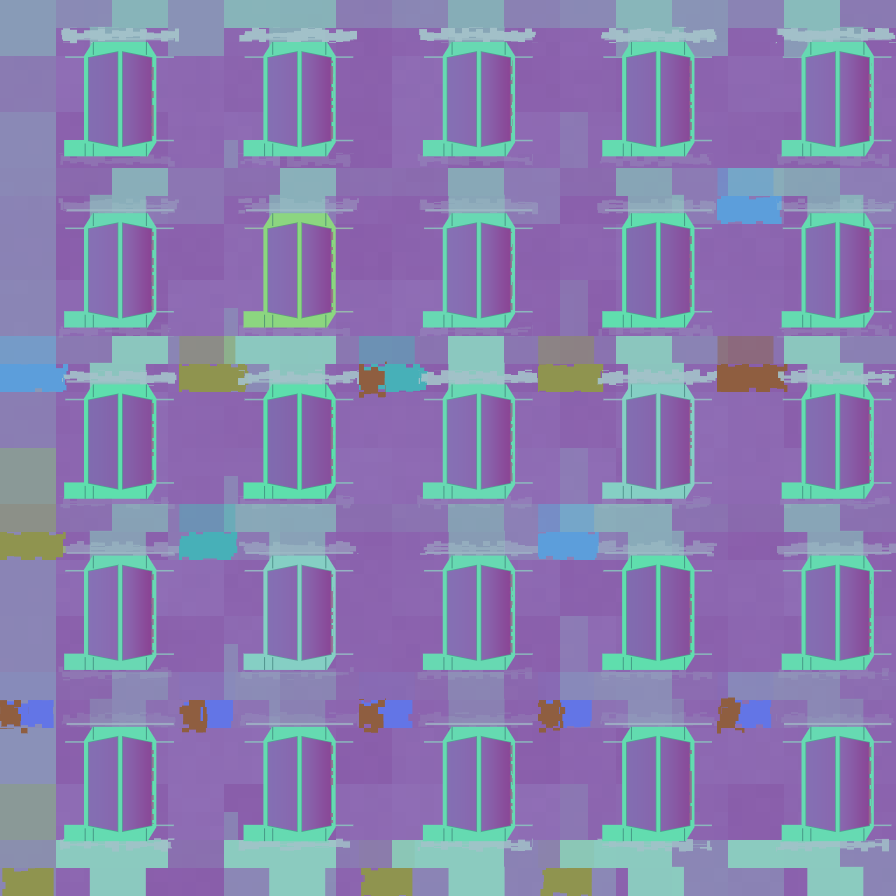
Write a Shadertoy shader that draws this texture map.

```glsl
const float GRID = 768.0;                 // design units across the canvas
const vec2 PITCH = vec2(153.75, 146.75);  // spacing of windows
const vec2 FIRST = vec2(103.0, 36.0);     // top centre of the first window
const float BAND = 144.0;                 // spacing of the blocky bands
const float BLOCK = 48.0;
const float GAP_CENTRE = 24.0;

const vec3 PURPLE = vec3(0.55, 0.40, 0.69);
const vec3 SLATE = vec3(0.54, 0.57, 0.72);
const vec3 TEAL = vec3(0.52, 0.73, 0.72);
const vec3 MINT = vec3(0.55, 0.83, 0.76);
const vec3 PALE = vec3(0.64, 0.76, 0.79);
const vec3 SAGE = vec3(0.54, 0.61, 0.57);
const vec3 GREEN = vec3(0.39, 0.86, 0.69);
const vec3 LIME = vec3(0.55, 0.84, 0.50);
const vec3 ICE = vec3(0.52, 0.81, 0.77);
const vec3 PANE = vec3(0.53, 0.40, 0.68);
const vec3 MAGENTA = vec3(0.54, 0.25, 0.57);
const vec3 SEAM = vec3(0.20, 0.45, 0.43);

// Accent paints: blue, cyan, olive, brown, indigo
const vec3 PAINT[5] = vec3[5](vec3(0.36, 0.62, 0.86), vec3(0.28, 0.69, 0.72),
    vec3(0.56, 0.58, 0.31), vec3(0.56, 0.37, 0.25), vec3(0.39, 0.46, 0.90));
// Paint number for each gap (five per band); zero leaves it bare
const int ACCENT[30] = int[30](0,0,0,0,0, 0,0,0,0,1, 1,3,2,3,4,
                               3,2,0,1,0, 5,5,5,5,5, 3,0,3,3,0);
const float CAP[6] = float[6](0.75, 0.70, 0.90, 0.65, 0.30, 0.95);
const float GAP_TINT[6] = float[6](0.85, 0.30, 0.65, 0.35, 0.15, 0.55);
const float STRIP[5] = float[5](0.95, 0.30, 0.90, 0.45, 0.15);

float hash(vec2 p) {
    vec3 q = fract(p.xyx * 0.1031);
    q += dot(q, q.yzx + 33.33);
    return fract((q.x + q.y) * q.z);
}

float cover(float d) { return clamp(0.5 - d * iResolution.y / GRID, 0.0, 1.0); }

float rect(vec2 p, vec2 lo, vec2 hi) {
    vec2 d = abs(p - 0.5 * (lo + hi)) - 0.5 * (hi - lo);
    return max(d.x, d.y);
}

float fill(vec2 p, vec2 lo, vec2 hi) { return cover(rect(p, lo, hi)); }

// Flat random blocks whose borders are one pixel soft
float blocks(vec2 p, float size) {
    vec2 c = p / size - 0.5, i = floor(c);
    vec2 t = clamp((c - i - 0.5) * size * iResolution.y / GRID + 0.5, 0.0, 1.0);
    return mix(mix(hash(i + 7.0), hash(i + vec2(8.0, 7.0)), t.x),
               mix(hash(i + vec2(7.0, 8.0)), hash(i + 8.0), t.x), t.y);
}

vec3 background(vec2 g, vec2 q, vec2 cell) {
    int band = int(clamp(floor(g.y / BAND), 0.0, 5.0));
    vec2 b = vec2(g.x, g.y - BAND * float(band));
    float coarse = blocks(g, BLOCK), fine = blocks(g, 12.0);
    vec3 col = PURPLE + (coarse - 0.5) * vec3(0.02, 0.06, 0.04) + (fine - 0.5) * 0.008;

    // Left margin and muted chips
    col = mix(col, SLATE, fill(g, vec2(-9.0), vec2(BLOCK, GRID)) * (0.5 + 0.5 * coarse));
    if (band == 2 || band == 4)
        col = mix(col, SAGE, 0.85 * fill(b, vec2(-9.0, 96.0), vec2(BLOCK, 145.0)));
    col = mix(col, SLATE, 0.4 * fill(b, vec2(480.0, 96.0), vec2(504.0, 145.0)));
    col = mix(col, SLATE, 0.7 * fill(b, vec2(192.0, 120.0), vec2(204.0, 145.0)));

    // Band wash and caps over the windows
    float wash = fill(b, vec2(-9.0, -1.0), vec2(GRID + 9.0, 24.0 + 24.0 * step(0.6, coarse)));
    col = mix(col, mix(SLATE, TEAL, 0.5 * coarse), wash * GAP_TINT[band] * (0.6 + 0.4 * coarse));
    float centre = FIRST.x + PITCH.x * cell.x;
    float core = BLOCK * floor(centre / BLOCK);
    float spread = (band == 5 || coarse > 0.5) ? BLOCK : 0.0;
    vec3 capColour = mix(TEAL, MINT, band == 5 || band == 2 ? 0.8 : 0.5 * coarse);
    float cap = fill(b, vec2(core - spread, -1.0), vec2(core + BLOCK, 24.0));
    cap = max(cap, fill(b, vec2(centre - 26.0, 23.0), vec2(centre + 22.0, 48.0)));
    col = mix(col, capColour, cap * CAP[band]);

    // Ragged accents between the windows
    float gap = clamp(floor(g.x / PITCH.x), 0.0, 4.0);
    int kind = ACCENT[band * 5 + int(gap)];
    if (kind > 0) {
        vec2 a = vec2(b.x - PITCH.x * gap - GAP_CENTRE, b.y);
        float half_width = 22.0 + 14.0 * hash(vec2(gap, float(band))) * step(float(band), 3.0);
        float ragged = 9.0 * (blocks(g, 6.0) - 0.6);
        float body = cover(rect(a, vec2(-half_width, 24.0), vec2(half_width, 48.0)) + max(ragged, 0.0));
        float halo = fill(a, vec2(-24.0, -1.0), vec2(24.0, 24.0));
        col = mix(col, PAINT[kind - 1], max(body, halo * (band < 4 ? 0.45 : 0.08)));
        if (band == 4 || kind == 2 && band == 2)
            col = mix(col, PAINT[3], cover(rect(a, vec2(-24.0, 27.0), vec2(-5.0, 48.0)) + ragged));
    }

    // Crumbled pale strips
    float crumb = 6.0 * (blocks(g, 6.0) - 0.5);
    float strip = cover(rect(q, vec2(-50.0, -10.0), vec2(50.0, -2.0)) + crumb) * STRIP[int(cell.y)];
    strip = max(strip, 0.7 * fill(q, vec2(-46.0, -3.5), vec2(46.0, -1.5)));
    float foot = cover(rect(q, vec2(-50.0, 98.0), vec2(44.0, 104.0)) + crumb);
    return mix(col, PALE, max(strip, foot * (cell.y > 3.5 ? 0.8 : 0.18)));
}

vec3 window(vec3 col, vec2 q, vec2 cell) {
    float tone = hash(cell + 3.0);
    vec3 frame = GREEN + (tone - 0.5) * vec3(0.05, -0.03, 0.03);
    if (cell == vec2(1.0, 1.0)) frame = LIME;
    if (cell == vec2(3.0, 2.0) || cell == vec2(1.0, 3.0)) frame = ICE;
    vec2 a = abs(q - vec2(0.0, 49.0));

    // Tie lines, chamfered frame and sill
    float ties = max(fill(q, vec2(-47.0, 12.3), vec2(46.0, 13.6)), fill(q, vec2(0.0, 83.8), vec2(46.0, 85.1)));
    col = mix(col, mix(frame, PALE, 0.6), 0.8 * ties);
    float chamfer = dot(a - vec2(31.0, 37.0), vec2(0.848, 0.53));
    float body = max(max(a.x - 31.0, a.y - 49.0), chamfer);
    body = min(body, rect(q, vec2(-48.0, 84.0), vec2(-20.0, 98.0)));
    col = mix(col, frame, cover(body));

    // Seams across lintel and sill
    float seam = min(min(abs(q.x + 23.0), abs(q.x - 22.5)), abs(q.x + 30.0) + 9.0 * step(q.y, 80.0));
    col = mix(col, SEAM, 0.6 * cover(seam - 0.45) * cover(body) * cover(38.0 - a.y));

    // Slanted panes with a magenta fade and worn right edge
    float pane = max(abs(a.x - 14.6) - 12.4, a.y - 40.5 + 0.2 * (a.x - 2.0));
    vec3 glass = mix(PANE + 0.025 * (tone - 0.5), MAGENTA, smoothstep(0.0, 32.0, q.x) * (0.6 + 0.4 * tone));
    glass += 0.03 * smoothstep(0.0, 25.0, -q.x) * vec3(-0.5, 1.0, 0.6);
    col = mix(col, SEAM, 0.5 * cover(abs(pane) - 0.6));
    col = mix(col, glass, cover(pane));
    float worn = fill(q, vec2(26.5, 16.0), vec2(28.8, 83.0)) * step(0.45, blocks(q + cell * 61.0, 3.0));
    return mix(col, vec3(0.62, 0.36, 0.55), 0.75 * worn);
}

void mainImage(out vec4 fragColor, in vec2 fragCoord) {
    vec2 uv = fragCoord / iResolution.xy;
    vec2 g = GRID * vec2(uv.x, 1.0 - uv.y);
    vec2 cell = clamp(floor(vec2(g.x, g.y - 10.0) / PITCH), 0.0, 4.0);
    vec2 q = g - FIRST - PITCH * cell;
    fragColor = vec4(window(background(g, q, cell), q, cell), 1.0);
}
```
